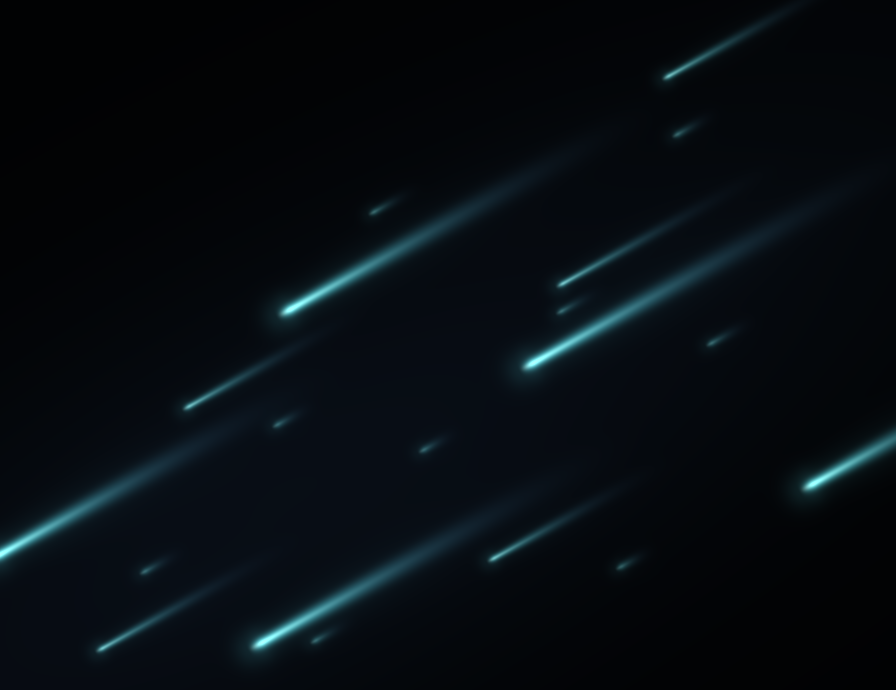
This background is drawn by a WebGL 1 fragment shader. Its source:

```glsl
precision mediump float;
// Glowing meteors falling on parallel slanted lanes through a dark blue haze.
// Space is rotated so x runs up the tails; three layers of streaks are spread
// over the lanes by a fract sequence along them and a sine sway across them.

uniform vec2 u_resolution;

#define SLANT 0.506
#define TAIL_SPREAD 2.4
#define LANE_SWAY 0.06
#define NIGHT vec3(0.005, 0.008, 0.012)
#define HAZE vec3(0.026, 0.045, 0.072)
#define TEAL vec3(0.27, 0.70, 0.72)
#define TAIL_BLUE vec3(0.17, 0.34, 0.44)
#define CORE_WHITE vec3(0.45, 0.38, 0.33)

float bell(float x) {
  return exp(-x * x);
}

// One meteor: sharp head at the origin of d, widening tail along +x.
vec3 streak(vec2 d, float len, float width) {
  float along = clamp(d.x / len, 0.0, 1.0);
  float spread = width * (1.0 + TAIL_SPREAD * along);
  float fade = (1.0 - along) * (1.0 - along);
  float front = smoothstep(-width, 2.5 * width, d.x);

  float body = bell(d.y / spread) + 0.13 * bell(d.y / (3.0 * spread));
  float core = bell(d.y / (0.55 * width)) * exp(-7.0 * along);
  float halo = 0.16 * bell(length(d) / (3.5 * width));

  vec3 tint = mix(TEAL, TAIL_BLUE, smoothstep(0.0, 0.7, along));
  return front * fade * (tint * body + CORE_WHITE * core) + TEAL * halo;
}

// lanes: first lane, lane gap, sequence phase, sequence stride
// range: start and extent of the heads along the lanes
// size:  tail length and head width
vec3 layer(vec2 q, float count, vec4 lanes, vec2 range, vec2 size) {
  vec3 light = vec3(0.0);
  for (int i = 0; i < 9; i++) {
    float n = float(i);
    if (n >= count) break;
    float along = range.x + range.y * fract(lanes.z + n * lanes.w);
    float across = lanes.x + n * lanes.y + LANE_SWAY * sin(0.75 * n);
    float len = size.x * (0.87 + 0.28 * fract(0.37 * n));
    light += streak(q - vec2(along, across), len, size.y);
  }
  return light;
}

void main() {
  vec2 p = gl_FragCoord.xy / u_resolution.y;
  float c = cos(SLANT);
  float s = sin(SLANT);
  vec2 q = vec2(c * p.x + s * p.y, c * p.y - s * p.x);

  // Diagonal band of haze, fading toward the two dark corners.
  float band = bell((q.y - 0.04) / 0.34) * bell((q.x - 0.5) / 1.05);
  vec3 color = NIGHT + HAZE * band;

  // Large, medium and small meteors.
  color += layer(q, 5.0, vec4(-0.31, 0.145, 0.94, 0.4),
                 vec2(-0.11, 1.35), vec2(0.68, 0.0075));
  color += 0.65 * layer(q, 5.0, vec4(-0.18, 0.12, 0.45, 0.6),
                        vec2(0.08, 1.4), vec2(0.37, 0.0042));
  color += 0.42 * layer(q, 9.0, vec4(-0.28, 0.08, 0.58, 0.618),
                        vec2(0.2, 1.15), vec2(0.085, 0.0038));

  gl_FragColor = vec4(min(color, 1.0), 1.0);
}
```
